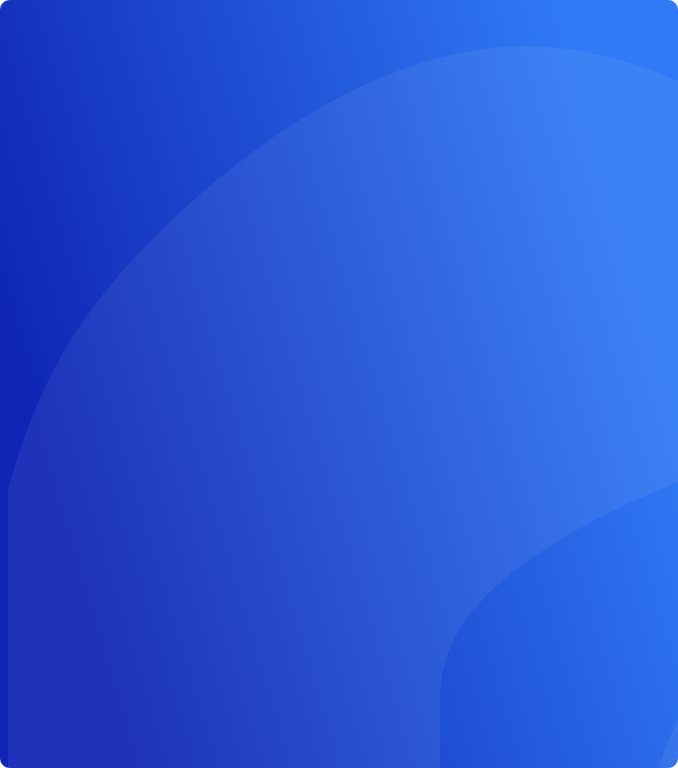
This background is drawn by a Shadertoy shader. Its source:

```glsl
// Lengths are fractions of the canvas height
const vec3 DEEP_BLUE = vec3(0.06, 0.15, 0.71);
const vec3 BRIGHT_BLUE = vec3(0.19, 0.48, 0.96);
const vec3 CORNER_COLOR = vec3(1.0);
const float VEIL_OPACITY = 0.06;

const float GRADIENT_TILT = 0.30;
const float GRADIENT_BASE = 0.61;
const float GRADIENT_LENGTH = 0.85;

const vec2 ARCH_TOP = vec2(0.684, 0.940);
const float ARCH_LEFT = 0.0104;
const float ARCH_DROP = 0.466;
const float ARCH_SHOULDER = 0.112;

const vec2 HOLLOW_START = vec2(0.573, 0.0885);
const float HOLLOW_SCALE = 0.4815;
const float HOLLOW_POWER = 2.222;

const float CORE_LEFT = 0.859;
const float CORE_BEND = 0.86;
const float CORE_POWER = 1.3;
const float CORNER_RADIUS = 0.013;

// Antialiased inside of a boundary, negative distances being inside
float coverage(float d) {
    return clamp(0.5 - d / max(fwidth(d), 1e-5), 0.0, 1.0);
}

// Broad arch with a steep left shoulder and a straight left side
float archMask(vec2 p) {
    float s = abs(p.x - ARCH_TOP.x) / (ARCH_TOP.x - ARCH_LEFT);
    float rim = ARCH_TOP.y - ARCH_DROP * pow(s, 1.9) - ARCH_SHOULDER * pow(s, 14.0);
    return coverage(p.y - rim) * coverage(ARCH_LEFT - p.x);
}

// Straight side that bends to the right above its start
float hollowMask(vec2 p) {
    float rise = max(p.y - HOLLOW_START.y, 0.0) / HOLLOW_SCALE;
    return coverage(HOLLOW_START.x + pow(rise, HOLLOW_POWER) - p.x);
}

float coreMask(vec2 p) {
    return coverage(CORE_LEFT + CORE_BEND * pow(max(p.y, 0.0), CORE_POWER) - p.x);
}

float roundedBox(vec2 p, vec2 halfSize, float radius) {
    vec2 q = abs(p) - halfSize + radius;
    return length(max(q, 0.0)) + min(max(q.x, q.y), 0.0) - radius;
}

void mainImage(out vec4 fragColor, in vec2 fragCoord) {
    vec2 p = fragCoord / iResolution.y;
    vec2 size = iResolution.xy / iResolution.y;

    // Tilted background gradient
    float t = (p.x + GRADIENT_TILT * (p.y - GRADIENT_BASE)) / GRADIENT_LENGTH;
    vec3 color = mix(DEEP_BLUE, BRIGHT_BLUE, clamp(t, 0.0, 1.0));

    // Pale veil over the arch band and the core
    float veil = archMask(p) * (1.0 - hollowMask(p)) + coreMask(p);
    color = mix(color, vec3(1.0), VEIL_OPACITY * min(veil, 1.0));

    // Rounded card corners
    float card = coverage(roundedBox(p - 0.5 * size, 0.5 * size, CORNER_RADIUS));
    fragColor = vec4(mix(CORNER_COLOR, color, card), 1.0);
}
```
